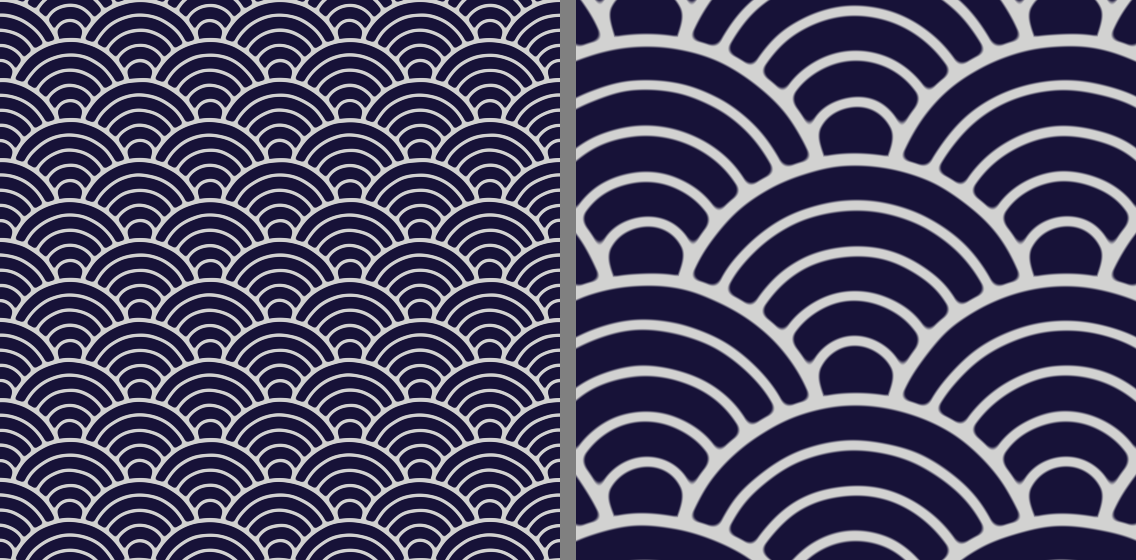
Left, the full canvas; right, a detail of the centre.
Reproduce this pattern procedurally as a WebGL 2 fragment shader.

```glsl
#version 300 es
precision highp float;
// Overlapping wave fans: staggered rows of arches, each holding nested arcs.
// Rows are searched front to back; the first fan covering a point draws its arcs,
// and the outlines of the fans in front are blended in with rounded corners.

uniform vec2 u_resolution;
out vec4 fragColor;

const float COLUMNS = 4.0;           // fans across
const float ROWS = 14.0;             // rows down, every other one shifted
const int ARCS = 5;                  // arcs per fan, outline included
const float OUTER_RADIUS = 0.1094;
const float RADIUS_STEP = 0.0208;    // radius lost per arc
const float APEX_STEP = 0.0270;      // drop of the apex per arc
const float OUTLINE_HALF = 0.0037;   // half width of the fan outline
const float ARC_HALF = 0.0030;       // half width of the inner arcs
const float CORNER = 0.0060;         // rounding where lines meet
const float WOBBLE = 0.0011;         // hand-drawn unevenness
const float WOBBLE_SCALE = 40.0;
const float EDGE_SOFTNESS = 0.0010;
const vec3 INDIGO = vec3(0.09, 0.07, 0.22);
const vec3 PALE_GREY = vec3(0.825, 0.825, 0.82);

float hash(vec2 p) {
    return fract(sin(dot(p, vec2(127.1, 311.7))) * 43758.5453);
}

float valueNoise(vec2 p) {
    vec2 cell = floor(p);
    vec2 f = fract(p);
    f = f * f * (3.0 - 2.0 * f);
    float low = mix(hash(cell), hash(cell + vec2(1.0, 0.0)), f.x);
    float high = mix(hash(cell + vec2(0.0, 1.0)), hash(cell + vec2(1.0, 1.0)), f.x);
    return mix(low, high, f.y);
}

float smoothMin(float a, float b, float k) {
    float h = max(k - abs(a - b), 0.0) / k;
    return min(a, b) - 0.25 * k * h * h;
}

// Signed distance to one circle; q is measured downward from the fan's apex.
float arcCircle(vec2 q, float index) {
    float radius = OUTER_RADIUS - RADIUS_STEP * index;
    return length(q - vec2(0.0, APEX_STEP * index + radius)) - radius;
}

// Signed distance to the lines inside one fan.
float fanLines(vec2 q) {
    float d = abs(arcCircle(q, 0.0)) - OUTLINE_HALF;
    for (int i = 1; i < ARCS; i++) {
        d = min(d, abs(arcCircle(q, float(i))) - ARC_HALF);
    }
    return d;
}

// Signed distance to all visible lines; p.y runs down from the top edge.
float waveLines(vec2 p) {
    float front = 1.0;
    float nextRow = floor(p.y * ROWS) + 1.0;
    for (int i = 0; i < 5; i++) {
        float row = nextRow - float(i);
        float x = (fract(p.x * COLUMNS - 0.5 * row + 0.5) - 0.5) / COLUMNS;
        vec2 q = vec2(x, p.y - row / ROWS);
        float outline = arcCircle(q, 0.0);
        if (outline < 0.0) {
            return smoothMin(fanLines(q), front, CORNER);
        }
        front = min(front, outline - OUTLINE_HALF);
    }
    return front;
}

void main() {
    vec2 p = gl_FragCoord.xy / u_resolution;
    p.y = 1.0 - p.y;

    // Slight irregularity of the drawn lines
    vec2 n = p * WOBBLE_SCALE;
    p += WOBBLE * (vec2(valueNoise(n), valueNoise(n + 71.3)) - 0.5);

    // Smooth edges, never sharper than a pixel
    float soft = max(EDGE_SOFTNESS, 0.6 / min(u_resolution.x, u_resolution.y));
    float ink = 1.0 - smoothstep(-soft, soft, waveLines(p));
    fragColor = vec4(mix(INDIGO, PALE_GREY, ink), 1.0);
}
```
